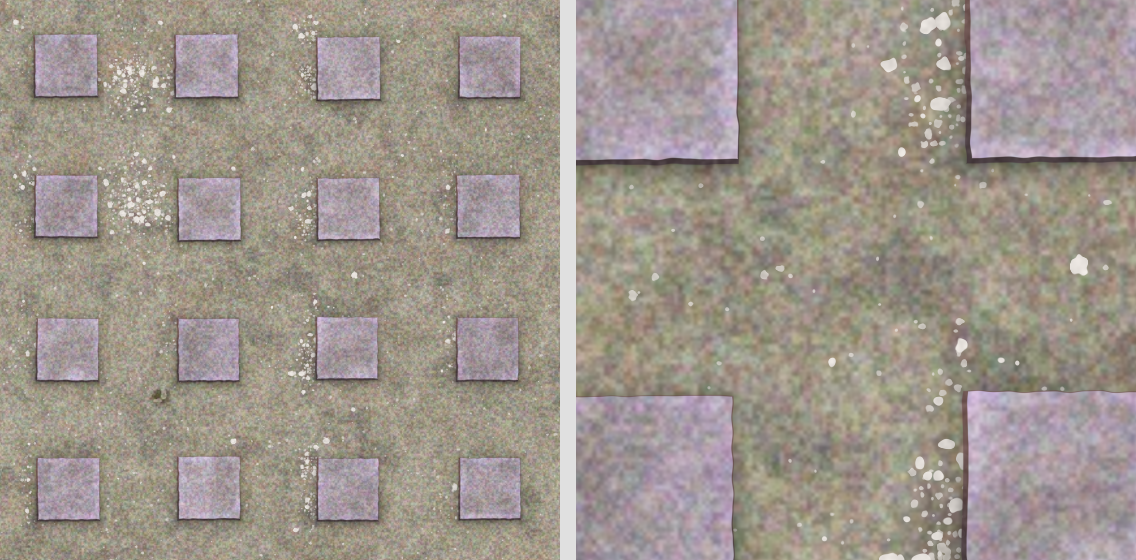
Left: the whole. Right: its middle third, enlarged.
Give the GLSL for this texture, as a WebGL 1 fragment shader.

```glsl
precision highp float;
// Four by four raised lilac-grey studs on a mossy, gritty stone slab.
// Studs are jittered box distances on a repeating grid; grain and stains are
// value noise, and pale chips are scattered cells gathered into rubble drifts.
uniform vec2 u_resolution;

const vec2 ORIGIN = vec2(0.1205, 0.1275); // centre of the lower left stud
const float PITCH = 0.2512;

float hash(vec2 p) {
  vec3 q = fract(p.xyx * vec3(0.1031, 0.1030, 0.0973));
  q += dot(q, q.yzx + 33.33);
  return fract((q.x + q.y) * q.z);
}

vec2 hash2(vec2 p) {
  return vec2(hash(p + 17.3), hash(p + 71.9));
}

float noise(vec2 p) {
  vec2 i = floor(p), f = fract(p);
  f = f * f * (3.0 - 2.0 * f);
  return mix(mix(hash(i), hash(i + vec2(1, 0)), f.x),
             mix(hash(i + vec2(0, 1)), hash(i + vec2(1, 1)), f.x), f.y);
}

float fbm(vec2 p) {
  float sum = 0.0, amp = 0.5;
  for (int i = 0; i < 4; i++) {
    sum += amp * noise(p);
    p = mat2(1.6, 1.2, -1.2, 1.6) * p + 9.7;
    amp *= 0.5;
  }
  return sum / 0.9375;
}

float box(vec2 p, vec2 halfSize) {
  vec2 q = abs(p) - halfSize;
  return length(max(q, 0.0)) + min(max(q.x, q.y), 0.0);
}

// Amount of rubble: drifts left of the studs and a wide patch at upper left
float rubble(vec2 uv) {
  vec2 cell = (uv - ORIGIN) / PITCH;
  vec2 id = floor(cell + 0.5), p = cell - id;
  float strength = mix(0.45 * hash(id + 5.0), 0.85, step(abs(id.x - 2.0), 0.5));
  float x = (p.x + 0.285) / 0.065;
  float drift = strength * exp(-x * x) * smoothstep(0.4, 0.15, abs(p.y - 0.05));
  vec2 q = vec2(uv.x - 0.24, abs(uv.y - 0.76) - 0.115) / vec2(0.042, 0.06);
  float patchy = smoothstep(0.3, 0.62, fbm(uv * 22.0 + 3.0));
  return max(drift, 0.8 * exp(-dot(q, q))) * patchy;
}

// Coverage of irregular chips, one candidate per grid cell
float chips(vec2 uv, float scale, float stray, float px) {
  vec2 g = uv * scale, base = floor(g);
  float cover = 0.0;
  for (int y = -1; y <= 1; y++) {
    for (int x = -1; x <= 1; x++) {
      vec2 c = base + vec2(x, y);
      vec2 centre = c + 0.2 + 0.6 * hash2(c + scale);
      float size = hash(c + 41.0);
      float radius = 0.16 + 0.34 * size * size;
      vec2 d = (g - centre) * (0.8 + 0.5 * hash2(c + 8.0));
      float dist = length(d) - radius + 0.3 * (noise(g * 3.0) - 0.5) * radius * 2.0;
      float present = step(hash(c + 23.0), rubble(centre / scale) + stray);
      cover = max(cover, present * smoothstep(px * scale, -px * scale, dist));
    }
  }
  return cover;
}

void main() {
  vec2 uv = gl_FragCoord.xy / u_resolution;
  float px = 0.8 / min(u_resolution.x, u_resolution.y);
  float broad = fbm(uv * 7.0), mottle = fbm(uv * 38.0 + 4.0);
  float grain = 0.6 * noise(uv * 250.0) + 0.4 * noise(uv * 430.0 + 9.0) - 0.5;
  vec3 tint = vec3(noise(uv * 170.0 + 31.0), noise(uv * 170.0 + 67.0),
                   noise(uv * 170.0 + 93.0)) - 0.5;

  // Stud geometry, with small shifts, size changes and uneven edges
  vec2 cell = (uv - ORIGIN) / PITCH;
  vec2 id = floor(cell + 0.5);
  vec2 p = (cell - id) * PITCH - (hash2(id + 2.0) - 0.5) * 0.006;
  p += 0.018 * (hash(id + 6.0) - 0.5) * vec2(-p.y, p.x);
  p += 0.0016 * (vec2(noise(uv * 110.0), noise(uv * 110.0 + 50.0)) - 0.5);
  vec2 halfSize = 0.0545 + 0.002 * (hash2(id + 11.0) - 0.5);
  float face = box(p, halfSize);
  float side = box(p + vec2(0.0012, 0.0014), halfSize + 0.0018);

  // Slab: stone, moss, warm rust, and dark stains
  vec3 color = mix(vec3(0.57, 0.54, 0.47), vec3(0.67, 0.64, 0.585),
                   smoothstep(0.2, 0.7, 0.5 * broad + 0.5 * mottle));
  float moss = exp(-max(face, 0.0) / 0.03) * smoothstep(0.3, 0.7, broad);
  color = mix(color, vec3(0.58, 0.56, 0.44), 0.55 * moss);
  color = mix(color, vec3(0.68, 0.57, 0.49), 0.4 * smoothstep(0.58, 0.8, fbm(uv * 9.0 + 20.0)));
  color = mix(color, vec3(0.46, 0.44, 0.41), 0.5 * smoothstep(0.58, 0.8, fbm(uv * 20.0 + 60.0)));
  float stain = exp(-dot(uv - vec2(0.287, 0.292), uv - vec2(0.287, 0.292)) / 0.00025);
  color = mix(color, vec3(0.27, 0.25, 0.16), stain * smoothstep(0.3, 0.65, noise(uv * 130.0)));
  color += 0.24 * grain + 0.09 * tint;

  // Dirt and pale chips lying on the slab
  float dirt = rubble(uv) * smoothstep(0.4, 0.75, noise(uv * 120.0 + 13.0));
  color = mix(color, vec3(0.41, 0.35, 0.35), 0.6 * dirt);
  vec3 chalk = vec3(0.86, 0.84, 0.82) + 0.12 * grain;
  color = mix(color, chalk, 0.8 * chips(uv, 190.0, 0.018, px));
  color = mix(color, chalk + 0.04, chips(uv, 88.0, 0.003, px));

  // Soft contact shadow, heavier below, then the dark stud sides
  float below = smoothstep(0.04, -0.06, p.y);
  color *= 1.0 - (0.16 + 0.2 * below) * exp(-max(side, 0.0) / 0.007);
  vec3 sideColor = mix(vec3(0.43, 0.32, 0.31), vec3(0.27, 0.22, 0.24), below);
  color = mix(color, sideColor + 0.12 * grain, 0.9 * smoothstep(px, -px, side));

  // Worn stud face with a brighter lilac rim
  float wear = smoothstep(0.3, 0.75, fbm(uv * 30.0 + id * 7.0));
  vec3 stud = mix(vec3(0.70, 0.65, 0.71), vec3(0.57, 0.53, 0.54), 0.75 * wear);
  float middle = smoothstep(0.0, 0.035, -face);
  stud = mix(stud, vec3(0.62, 0.57, 0.53), 0.5 * middle * mottle);
  stud += vec3(0.05, 0.04, 0.07) * smoothstep(0.014, 0.003, -face);
  stud += 0.06 * (hash(id + 15.0) - 0.5) + 0.21 * grain + 0.08 * tint;
  color = mix(color, stud, smoothstep(px, -px, face));

  gl_FragColor = vec4(clamp(color, 0.0, 1.0), 1.0);
}
```
